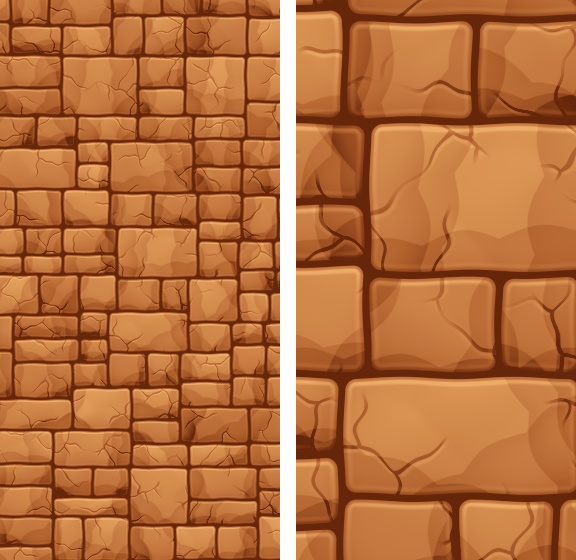
Left, the full canvas; right, a detail of the centre.
A Shadertoy shader for this texture:

```glsl
// Wall of irregular sandstone blocks with bevels, facets and cracks.

const vec2  GRID = vec2(4.5, 6.8);       // blocks per canvas width
const float JITTER = 0.29;               // wander of the joints, in cells
const vec2  SPLIT_SIZE = vec2(0.25, 0.165); // larger blocks may be cut
const float JOINT = 0.0042;              // half width of the joints
const float CORNER = 0.013;              // corner radius
const float CRACK_SCALE = 9.0;
const float CRACK_WIDTH = 0.0020;
const vec3 STONE[6] = vec3[6](           // dark joint to lit rim
    vec3(0.40, 0.15, 0.04), vec3(0.59, 0.29, 0.12), vec3(0.70, 0.39, 0.18),
    vec3(0.77, 0.47, 0.25), vec3(0.84, 0.56, 0.31), vec3(0.93, 0.67, 0.41));

float hash(vec2 p) {
    return fract(sin(dot(p, vec2(127.1, 311.7))) * 43758.545);
}

vec2 hash2(vec2 p) { return vec2(hash(p), hash(p + 57.3)); }

float joint(vec2 corner) { return JITTER * (2.0 * hash(corner) - 1.0); }

vec3 stoneColor(float tone) {
    float t = clamp(tone, 0.0, 1.0) * 5.0;
    vec3 c = STONE[0];
    for (int i = 1; i < 6; i++) c = mix(c, STONE[i], clamp(t - float(i - 1), 0.0, 1.0));
    return c;
}

// Interlocking rectangles: joints alternate between running across and up.
void findBlock(vec2 p, out vec2 lo, out vec2 hi, out vec2 seed) {
    vec2 g = p * GRID;
    lo = floor(g); hi = lo + 1.0; seed = lo;
    for (int y = -1; y <= 1; y++)
    for (int x = -1; x <= 1; x++) {
        vec2 c = floor(g) + vec2(x, y);
        float a = joint(c), b = joint(c + vec2(1, 0));
        float d = joint(c + vec2(0, 1)), e = joint(c + 1.0);
        bool even = mod(c.x + c.y, 2.0) < 0.5;
        vec2 l = c + (even ? vec2(d, a) : vec2(a, b));
        vec2 h = c + 1.0 + (even ? vec2(b, e) : vec2(e, d));
        if (all(greaterThanEqual(g, l)) && all(lessThan(g, h))) { lo = l; hi = h; seed = c; }
    }
    lo /= GRID; hi /= GRID;
    // Cut large blocks, first across, then upright
    for (int axis = 1; axis >= 0; axis--) {
        if (hi[axis] - lo[axis] > SPLIT_SIZE[axis] && hash(seed + 3.7) > 0.22) {
            float cut = mix(lo[axis], hi[axis], mix(0.38, 0.62, hash(seed + 8.1)));
            if (p[axis] < cut) { hi[axis] = cut; seed += 0.31; }
            else { lo[axis] = cut; seed += 0.67; }
        }
    }
}

// Cellular noise: x = distance to the edge, y = upward slant of it, z = cell value.
vec3 cells(vec2 p) {
    vec2 base = floor(p), nearest = vec2(0), id = base;
    float best = 9.0;
    for (int y = -1; y <= 1; y++)
    for (int x = -1; x <= 1; x++) {
        vec2 c = base + vec2(x, y), r = c + hash2(c) - p;
        if (dot(r, r) < best) { best = dot(r, r); nearest = r; id = c; }
    }
    vec2 edge = vec2(9.0, 0.0);
    for (int y = -2; y <= 2; y++)
    for (int x = -2; x <= 2; x++) {
        vec2 c = id + vec2(x, y), r = c + hash2(c) - p;
        if (x == 0 && y == 0) continue;
        vec2 n = normalize(r - nearest);
        float d = dot(0.5 * (r + nearest), n);
        if (d < edge.x) edge = vec2(d, n.y);
    }
    return vec3(edge, hash(id + 19.0));
}

void mainImage(out vec4 fragColor, in vec2 fragCoord) {
    float px = 1.0 / iResolution.x;
    vec2 p = fragCoord * px;
    vec2 lo, hi, seed;
    p += 0.0014 * sin(p.yx * 47.0 + 2.0 * sin(p * 23.0));
    findBlock(p, lo, hi, seed);

    // Rounded block outline
    vec2 halfSize = 0.5 * (hi - lo), q = p - 0.5 * (lo + hi), uv = q / halfSize;
    vec2 k = abs(q) - halfSize + JOINT + CORNER;
    float inside = CORNER - length(max(k, 0.0)) - min(max(k.x, k.y), 0.0);

    // Broad light, brighter towards the top
    float tone = 0.69 + 0.24 * (hash(seed + 5.0) - 0.5);
    tone += 0.09 * uv.y + 0.05 * uv.x * (2.0 * hash(seed + 6.0) - 1.0);
    tone += 0.02 * sin(p.x * 31.0 + 3.0 * sin(p.y * 19.0));

    // Angular shaded facets, crisp on one side and fading on the other
    for (int i = 0; i < 4; i++) {
        vec2 r = hash2(seed + float(i) * 4.3 + 11.0);
        float angle = -1.57 + 4.4 * (r.x - 0.5);
        vec2 dir = vec2(cos(angle), sin(angle));
        float bend = 0.012 * abs(sin(dot(q, vec2(-dir.y, dir.x)) * 34.0 + r.y * 6.0));
        float s = dot(q, dir) - dot(halfSize, abs(dir)) * mix(0.2, 0.8, r.y) + bend;
        tone -= 0.17 * smoothstep(-px, px, s) * exp(-max(s, 0.0) * 16.0);
    }

    // Broken cracks with a lit lower lip
    vec2 w = q + 0.007 * sin(q.yx * 55.0 + seed) + 0.003 * sin(q.yx * 140.0);
    vec3 cell = cells(w * CRACK_SCALE + seed * 7.0);
    float edge = cell.x / CRACK_SCALE;
    float broken = sin(q.x * 27.0 + seed.x * 5.0) + sin(q.y * 33.0 + q.x * 12.0 + seed.y * 7.0);
    float strength = smoothstep(-0.35, 0.5, broken);
    tone += 0.12 * (cell.z - 0.5) * smoothstep(0.0, 0.006, edge) * strength;
    float lip = smoothstep(0.002, 0.004, edge) * (1.0 - smoothstep(0.005, 0.009, edge));
    tone += 0.15 * lip * strength * max(cell.y, 0.0);
    float crack = 1.0 - smoothstep(CRACK_WIDTH - 0.5 * px, CRACK_WIDTH + 0.7 * px, edge);
    tone -= 0.36 * crack * strength;

    // Bevel: bright upper rim, dim lower and side rims
    float top = halfSize.y - q.y - JOINT, bottom = halfSize.y + q.y - JOINT;
    float side = halfSize.x - abs(q.x) - JOINT;
    tone -= 0.20 * exp(-max(bottom, 0.0) / 0.016) + 0.10 * exp(-max(side, 0.0) / 0.012);
    float rim = smoothstep(0.002, 0.005, inside) * (1.0 - smoothstep(0.006, 0.011, inside));
    tone += rim * (0.10 + 0.24 * exp(-max(top, 0.0) / 0.012));

    // Dark joints with a soft shoulder
    tone *= mix(0.72, 1.0, smoothstep(0.0, 0.006, inside));
    tone *= smoothstep(-0.7 * px, 0.8 * px, inside);
    fragColor = vec4(stoneColor(tone), 1.0);
}
```
